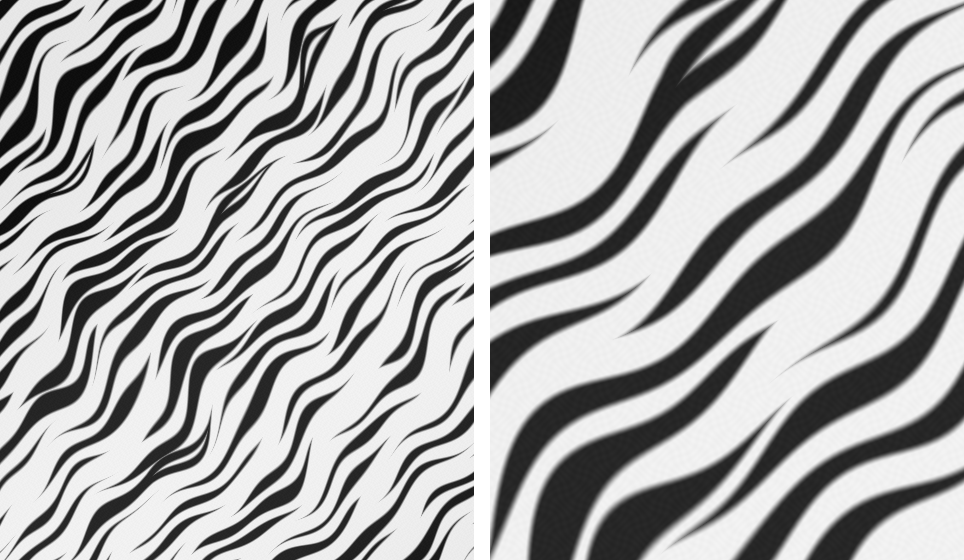
Left: the whole. Right: its middle third, enlarged.
This pattern is drawn by a WebGL 1 fragment shader. Its source:

```glsl
precision highp float;

uniform vec2 u_resolution;

// Lengths are fractions of the canvas height.
const float STRIPE_ANGLE = 0.74;
const float LANE_SPACING = 0.042;
const float CELL_LENGTH = 0.34;
const float HALF_WIDTH = 0.0102;
const float LANE_TILT = 0.30;      // drift of a stripe across its lane
const float EDGE_SOFTNESS = 0.0027;
const float SLIT_SHARE = 0.10;     // share of stripes with a split tip
const float SLIT_WIDTH = 0.0042;
const float GRAIN = 0.010;
const float PAPER_DIM = 0.905;
const float PAPER_BRIGHT = 0.945;
const float INK_DEEP = 0.055;
const float INK_FADED = 0.15;

vec3 hash3(vec2 cell) {
  vec3 k = vec3(dot(cell, vec2(127.1, 311.7)),
                dot(cell, vec2(269.5, 183.3)),
                dot(cell, vec2(419.2, 371.9)));
  return fract(sin(k) * 43758.55);
}

// Layered sines bend neighbouring stripes together.
vec2 bend(vec2 p) {
  float wave = 0.0150 * sin(19.0 * p.x + 6.0 * p.y + 1.0)
             + 0.0060 * sin(43.0 * p.x - 13.0 * p.y + 2.4)
             + 0.0180 * sin(7.0 * p.x + 9.0 * p.y);
  return vec2(p.x, p.y + wave);
}

// Signed distance to one tapered stripe; negative inside.
float stripe(vec2 p, vec2 cell) {
  vec3 size = hash3(cell);
  vec3 shape = hash3(cell + 57.0);
  float stagger = cell.y * 0.382 + 0.22 * (size.x - 0.5);
  float middle = (cell.x + 0.5 + stagger) * CELL_LENGTH;
  float t = (p.x - middle) / (CELL_LENGTH * mix(0.44, 0.68, size.y));

  float drift = LANE_TILT * clamp(t, -1.0, 1.0) + 0.07 * sin(5.0 * t + 6.28 * shape.x);
  float across = abs(p.y - (cell.y + 0.5 + drift) * LANE_SPACING);

  // Lens profile with a shifted belly and uneven swelling.
  float belly = t + (shape.y - 0.5) * 0.7 * (1.0 - t * t);
  float profile = pow(max(1.0 - belly * belly, 0.0), 0.8) * step(abs(t), 1.0);
  profile *= 1.0 + 0.22 * sin(7.0 * t + 6.28 * shape.z);
  float halfWidth = HALF_WIDTH * mix(0.65, 1.35, size.z);

  // A pale tongue opens some stripes towards one tip.
  float along = (t - 0.48) / 0.36;
  float tongue = max(1.0 - along * along, 0.0) * step(shape.x, SLIT_SHARE);
  float ink = across - (halfWidth + EDGE_SOFTNESS) * profile + EDGE_SOFTNESS
            - SLIT_WIDTH * tongue;
  float slit = (SLIT_WIDTH + EDGE_SOFTNESS) * tongue - EDGE_SOFTNESS - across;
  return max(ink, slit);
}

// Nearest stripe among the neighbouring staggered cells.
float stripes(vec2 p) {
  float lane = floor(p.y / LANE_SPACING);
  float nearest = 1.0;
  for (int j = -1; j <= 1; j++) {
    float row = lane + float(j);
    float column = floor(p.x / CELL_LENGTH - row * 0.382);
    for (int i = -1; i <= 1; i++) {
      nearest = min(nearest, stripe(p, vec2(column + float(i), row)));
    }
  }
  return nearest;
}

void main() {
  vec2 uv = gl_FragCoord.xy / u_resolution.y;
  float c = cos(STRIPE_ANGLE);
  float s = sin(STRIPE_ANGLE);
  vec2 p = vec2(c * uv.x + s * uv.y, c * uv.y - s * uv.x);

  float soft = max(EDGE_SOFTNESS, 0.7 / u_resolution.y);
  float paperMask = smoothstep(-soft, soft, stripes(bend(p)));

  // Fine weave and slow shading of cloth and ink.
  float weave = sin(910.0 * uv.x + 2.0 * sin(310.0 * uv.y))
              * sin(870.0 * uv.y + 2.0 * sin(270.0 * uv.x));
  float light = 0.5 + 0.5 * sin(2.6 * uv.x - 3.0 * uv.y + 1.2);
  float paper = mix(PAPER_DIM, PAPER_BRIGHT, light);
  float ink = mix(INK_DEEP, INK_FADED, smoothstep(0.1, 0.9, light));

  float tone = mix(ink, paper, paperMask) + GRAIN * weave;
  gl_FragColor = vec4(vec3(tone), 1.0);
}
```
